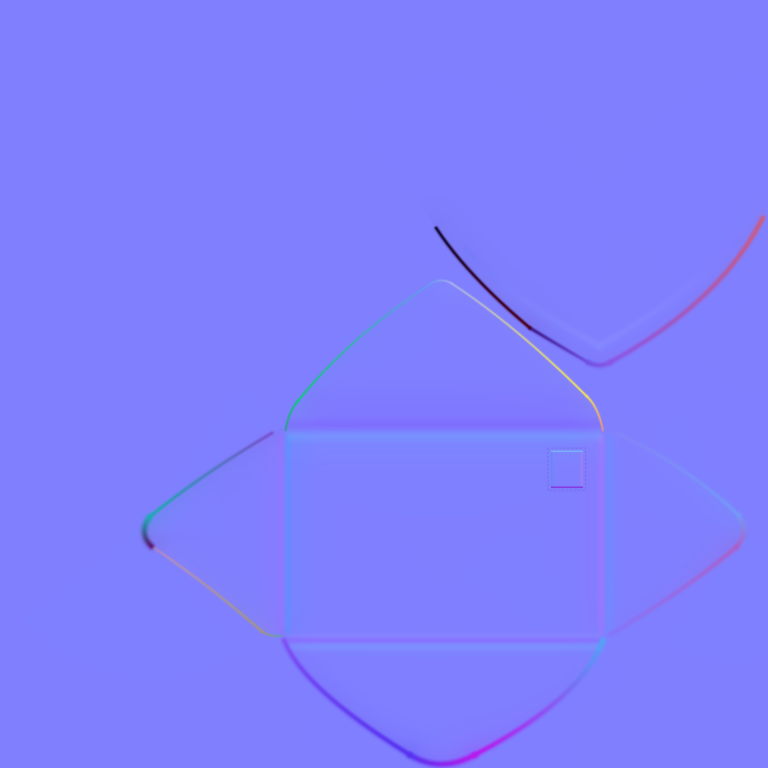
This texture map is drawn by a WebGL 1 fragment shader. Its source:

```glsl
precision highp float;
// Tangent-space normal map of an unfolded envelope with a stamp and a separate flap.
uniform vec2 u_resolution;

vec2 uv;       // canvas position, y downwards
vec3 normal;   // colour built up layer by layer
float pixel;
vec2 pen;      // where the next rim starts
vec3 penTint;  // and its tint there

float bell(float x, float width) { return exp(-x * x / (width * width)); }

// Soft window between lo and hi.
float span(float x, float lo, float hi, float soft) {
  return smoothstep(lo - soft, lo + soft, x) * (1.0 - smoothstep(hi - soft, hi + soft, x));
}

void startRim(vec2 at, vec3 tint) { pen = at; penTint = tint; }

// Curved rim from the pen, clockwise around its flap; the tint also bleeds inwards.
void rimTo(vec2 bend, vec2 end, vec3 endTint, float width, float bleed) {
  float nearest = 9.0, side = 0.0, along = 0.0;
  vec2 p0 = pen;
  for (int i = 1; i <= 12; i++) {
    float t = float(i) / 12.0;
    vec2 p1 = mix(mix(pen, bend, t), mix(bend, end, t), t);
    vec2 d = p1 - p0, v = uv - p0;
    float h = clamp(dot(v, d) / dot(d, d), 0.0, 1.0);
    float dist = length(v - d * h);
    if (dist < nearest) {
      nearest = dist;
      side = d.x * v.y - d.y * v.x;
      along = t + (h - 1.0) / 12.0;
    }
    p0 = p1;
  }
  float inner = step(0.0, side) * exp(-nearest / 0.014) * bleed;
  float line = bell(nearest, max(width, pixel * 0.75));
  normal = mix(normal, mix(penTint, endTint, along), max(line, inner));
  startRim(end, endTint);
}

// Additive soft crease that tilts the surface.
void crease(float offset, float width, float window, vec2 tilt) {
  normal.xy += tilt * bell(offset, width) * window;
}

void drawCreases() {
  float across = span(uv.x, 0.373, 0.784, 0.006);
  float down = span(uv.y, 0.566, 0.826, 0.008);
  crease(uv.y - 0.553, 0.008, across, vec2(0.0, -0.055));
  crease(uv.y - 0.535, 0.028, span(uv.x, 0.4, 0.765, 0.025), vec2(0.0, -0.025));
  crease(uv.y - 0.568, 0.007, across, vec2(-0.02, 0.06));
  crease(uv.y - 0.580, 0.025, across, vec2(-0.01, 0.018));
  crease(uv.x - 0.366, 0.005, down, vec2(0.05, -0.025));
  crease(uv.x - 0.355, 0.018, down, vec2(0.02, -0.01));
  crease(uv.x - 0.375, 0.005, down, vec2(-0.09, 0.045));
  crease(uv.x - 0.388, 0.016, down, vec2(-0.025, 0.01));
  crease(uv.x - 0.783, 0.004, down, vec2(0.09, -0.025));
  crease(uv.x - 0.770, 0.016, down, vec2(0.02, -0.015));
  crease(uv.x - 0.794, 0.007, down, vec2(-0.05, 0.035));
  crease(uv.y - 0.828, 0.004, across, vec2(0.025, 0.015));
  crease(uv.y - 0.834, 0.004, across, vec2(0.03, -0.06));
  crease(uv.y - 0.842, 0.006, across, vec2(-0.01, 0.06));
}

void drawEnvelope() {
  // Top flap
  startRim(vec2(0.372, 0.560), vec3(0.2, 0.6, 0.6));
  rimTo(vec2(0.376, 0.535), vec2(0.388, 0.522), vec3(0.05, 0.78, 0.48), 0.0016, 0.03);
  rimTo(vec2(0.454, 0.440), vec2(0.560, 0.370), vec3(0.42, 0.58, 0.96), 0.0016, 0.06);
  rimTo(vec2(0.574, 0.361), vec2(0.588, 0.369), vec3(0.64, 0.67, 0.94), 0.0016, 0.1);
  rimTo(vec2(0.672, 0.424), vec2(0.764, 0.516), vec3(0.93, 0.88, 0.35), 0.0016, 0.03);
  rimTo(vec2(0.779, 0.530), vec2(0.785, 0.560), vec3(0.9, 0.55, 0.55), 0.0016, 0.03);
  // Left flap
  startRim(vec2(0.366, 0.828), vec3(0.4, 0.6, 0.75));
  rimTo(vec2(0.350, 0.829), vec2(0.341, 0.822), vec3(0.62, 0.58, 0.55), 0.0018, 0.0);
  rimTo(vec2(0.270, 0.760), vec2(0.197, 0.711), vec3(0.68, 0.55, 0.85), 0.0022, 0.12);
  penTint = vec3(0.35, 0.08, 0.45);
  rimTo(vec2(0.180, 0.694), vec2(0.195, 0.673), vec3(0.12, 0.67, 0.7), 0.0042, 0.12);
  rimTo(vec2(0.262, 0.618), vec2(0.354, 0.564), vec3(0.48, 0.32, 0.82), 0.0026, 0.16);
  // Right flap
  startRim(vec2(0.802, 0.563), vec3(0.52, 0.51, 0.98));
  rimTo(vec2(0.893, 0.606), vec2(0.962, 0.671), vec3(0.45, 0.6, 0.97), 0.003, 0.3);
  rimTo(vec2(0.975, 0.694), vec2(0.959, 0.712), vec3(0.66, 0.38, 0.8), 0.0036, 0.12);
  rimTo(vec2(0.890, 0.770), vec2(0.795, 0.826), vec3(0.52, 0.46, 0.98), 0.0036, 0.25);
  // Bottom flap
  startRim(vec2(0.785, 0.834), vec3(0.3, 0.66, 0.97));
  rimTo(vec2(0.757, 0.910), vec2(0.618, 0.983), vec3(0.72, 0.1, 0.93), 0.0038, 0.14);
  rimTo(vec2(0.573, 1.007), vec2(0.534, 0.983), vec3(0.34, 0.2, 0.94), 0.0044, 0.16);
  rimTo(vec2(0.395, 0.897), vec2(0.370, 0.834), vec3(0.5, 0.32, 0.96), 0.0038, 0.16);
}

void drawLooseFlap() {
  startRim(vec2(0.993, 0.284), vec3(0.8, 0.36, 0.5));
  rimTo(vec2(0.938, 0.393), vec2(0.794, 0.472), vec3(0.54, 0.34, 0.9), 0.0036, 0.06);
  rimTo(vec2(0.780, 0.479), vec2(0.766, 0.472), vec3(0.44, 0.32, 0.9), 0.0036, 0.1);
  rimTo(vec2(0.733, 0.453), vec2(0.690, 0.427), vec3(0.24, 0.1, 0.55), 0.0026, 0.08);
  penTint = vec3(0.3, 0.0, 0.12);
  rimTo(vec2(0.608, 0.358), vec2(0.568, 0.297), vec3(0.06, 0.04, 0.2), 0.0024, 0.05);
  // Faint inner bevel
  startRim(vec2(0.955, 0.310), vec3(0.51, 0.49, 1.0));
  rimTo(vec2(0.900, 0.385), vec2(0.780, 0.450), vec3(0.52, 0.53, 1.0), 0.005, 0.2);
  rimTo(vec2(0.660, 0.385), vec2(0.607, 0.325), vec3(0.47, 0.48, 0.98), 0.005, 0.2);
}

void drawStamp() {
  vec2 q = uv - vec2(0.738, 0.611), a = abs(q);
  vec2 gap = a - vec2(0.0195, 0.0234), ring = a - vec2(0.0245, 0.0275);
  float w = max(0.0011, pixel * 0.7);
  vec3 sideTint = q.x < 0.0 ? vec3(0.38, 0.54, 0.95) : vec3(0.66, 0.49, 0.95);
  vec3 capTint = q.y < 0.0 ? vec3(0.48, 0.7, 0.97) : vec3(0.52, 0.2, 0.86);
  normal = mix(normal, sideTint, bell(gap.x, w) * step(gap.y, 0.0));
  normal = mix(normal, capTint, bell(gap.y, w) * step(gap.x, 0.001));
  // Perforations
  float dots = 0.5 + 0.5 * sin((q.x + q.y) * 1200.0);
  normal = mix(normal, vec3(0.42, 0.4, 0.86), bell(max(ring.x, ring.y), w) * dots * 0.6);
}

void main() {
  uv = gl_FragCoord.xy / u_resolution;
  uv.y = 1.0 - uv.y;
  pixel = 1.0 / min(u_resolution.x, u_resolution.y);
  normal = vec3(0.5, 0.5, 1.0);
  drawCreases();
  drawEnvelope();
  drawLooseFlap();
  drawStamp();
  gl_FragColor = vec4(clamp(normal, 0.0, 1.0), 1.0);
}
```
